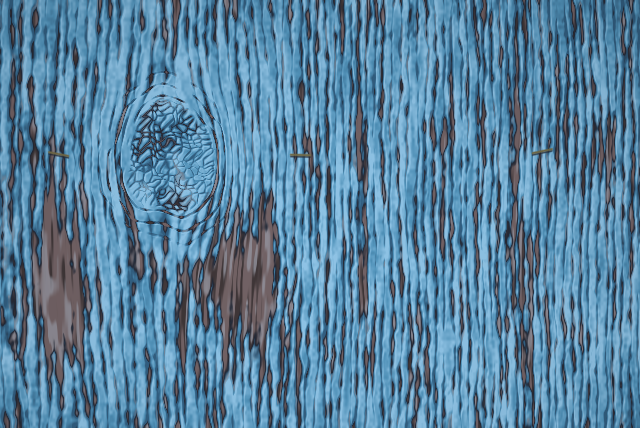
Reproduce this texture procedurally as a WebGL 2 fragment shader.

```glsl
#version 300 es
precision highp float;
// Weathered board with peeling blue paint: vertical grooves bend around a knot.
// A signed paint depth combines per-ridge grooves, ragged flakes, cellular crackle
// and bare patches; its slope lights the paint, its negative part shows wood.
uniform vec2 u_resolution;
out vec4 fragColor;
const vec2 KNOT = vec2(0.39, 0.63);
const float KNOT_SIZE = 0.105;
const float RIDGES = 50.0;        // ridges per canvas height
const float GROOVE = 0.035;       // mean half width, in ridges
const float CRACKLE = 58.0;       // paint cells per canvas height in the knot
const float BARE = 0.8;           // strength of the large bare patches
const vec2 TO_LIGHT = vec2(-0.003, 0.0025);
const vec3 PAINT_DARK = vec3(0.19, 0.36, 0.49);
const vec3 PAINT_MID = vec3(0.31, 0.56, 0.71);
const vec3 PAINT_LIGHT = vec3(0.54, 0.74, 0.87);
const vec3 SHADOW = vec3(0.13, 0.15, 0.20);
const vec3 BROWN = vec3(0.43, 0.37, 0.38);
const vec3 GREY = vec3(0.56, 0.56, 0.60);
const vec3 RUST = vec3(0.43, 0.40, 0.27);

float hash(vec2 p) {
  vec3 q = fract(p.xyx * vec3(0.1031, 0.1030, 0.0973));
  q += dot(q, q.yzx + 33.33);
  return fract((q.x + q.y) * q.z);
}
float noise(vec2 p) {
  vec2 i = floor(p), f = fract(p);
  f = f * f * (3.0 - 2.0 * f);
  return mix(mix(hash(i), hash(i + vec2(1, 0)), f.x),
             mix(hash(i + vec2(0, 1)), hash(i + vec2(1, 1)), f.x), f.y);
}
float wave(float x, float y) { return noise(vec2(x, y)) - 0.5; }

// Cellular noise: gap between the two nearest points, zero on cell borders
float cellEdge(vec2 p) {
  float nearest = 8.0, second = 8.0;
  for (int k = 0; k < 9; k++) {
    vec2 c = floor(p) + vec2(k % 3 - 1, k / 3 - 1);
    float d = length(c + vec2(hash(c), hash(c + 41.7)) - p);
    second = min(second, max(nearest, d));
    nearest = min(nearest, d);
  }
  return second - nearest;
}
// Ridge number across the board, streaming around the knot like a fluid
float ridgeCoord(vec2 p) {
  vec2 d = (p - KNOT) * vec2(1.0, 0.8);
  float core = KNOT_SIZE * KNOT_SIZE;
  float s = d.x * (1.0 - 0.62 * core / max(dot(d, d), core));
  s += 0.003 * sin(p.y * 9.0 + s * 5.0) + 0.012 * wave(s * 6.0, p.y * 2.5);
  s += 0.005 * wave(s * 25.0, p.y * 14.0);
  return RIDGES * (0.88 * s + 0.16 * sqrt(s * s + 0.1));
}
// Large worn columns at lower left, plus slim slivers anywhere
float bareWood(vec2 p, float ridge) {
  float s = p.x - KNOT.x, dy = (p.y - 0.33) / 0.19;
  float column = 0.5 + 0.5 * cos((s - 0.19) * 6.2832 / 0.44);
  float zone = exp(-dy * dy) * (1.0 - smoothstep(0.35, 0.55, s));
  float streak = noise(vec2(ridge * 0.5, p.y * 3.0) + 9.0);
  return BARE * column * column * column * zone * (0.2 + streak)
       + 0.4 * smoothstep(0.76, 0.98, streak);
}
// Positive on paint, negative in grooves and on bare wood
float paintDepth(vec2 p) {
  float ridge = ridgeCoord(p), depth = 0.4;
  for (int i = -1; i <= 1; i++) {
    float n = floor(ridge) + float(i);
    float centre = n + 0.5 + 0.45 * wave(n, p.y * 6.0) + 0.2 * wave(n + 37.0, p.y * 34.0);
    float width = GROOVE + 0.4 * wave(n + 71.0, p.y * 5.0) + 0.2 * wave(n + 113.0, p.y * 30.0);
    depth = min(depth, abs(ridge - centre) - width);
  }
  // Ragged flakes with slanted ends
  float flakes = 0.34 * wave(ridge * 1.2 + p.y * 16.0, p.y * 24.0)
               + 0.24 * wave(ridge * 2.6 - p.y * 20.0, p.y * 60.0);
  depth += flakes - bareWood(p, ridge);
  // Thicker paint with curved creases around the knot, crackle inside it
  float r = length((p - KNOT) * vec2(1.0, 0.8)) / KNOT_SIZE + 0.3 * wave(p.x * 16.0, p.y * 16.0);
  float collar = 1.0 - smoothstep(1.1, 1.8, r);
  depth += collar * (0.25 * noise(p * 11.0 + 3.0) - 0.3 * smoothstep(0.6, 1.0, sin(r * 26.0)));
  float crackle = 0.1 + 0.6 * cellEdge(p * CRACKLE + 1.5 * noise(p * 40.0))
                - 0.36 * noise(p * 15.0) + 0.5 * flakes;
  return mix(depth, crackle, 1.0 - smoothstep(0.88, 1.02, r));
}
float lift(float depth) { return smoothstep(-0.05, 0.32, depth); }

void main() {
  vec2 p = gl_FragCoord.xy / u_resolution.y;
  float pixel = 1.0 / u_resolution.y;
  float ridge = ridgeCoord(p), depth = paintDepth(p);
  vec2 away = (p - vec2(0.72, 0.38)) * vec2(0.9, 1.1);
  float falloff = dot(away, away);

  // Paint: thickness, slope and fine streaks choose the tone
  float height = lift(depth);
  float slope = height - lift(paintDepth(p + TO_LIGHT));
  float streak = wave(ridge * 2.3 + 7.0, p.y * 13.0);
  float tone = 0.14 + 0.6 * height + 0.5 * slope + 0.25 * wave(p.x * 5.0, p.y * 5.0)
             + 0.6 * streak + 0.3 * wave(p.x * 150.0, p.y * 110.0) - 0.3 * (falloff - 0.25);
  vec3 paint = mix(PAINT_DARK, PAINT_MID, clamp(2.0 * tone, 0.0, 1.0));
  paint = mix(paint, PAINT_LIGHT, clamp(2.0 * tone - 1.0, 0.0, 1.0));
  float chipped = smoothstep(0.0, 0.3, streak) * (1.0 - smoothstep(0.02, 0.18, depth));
  paint = mix(paint, GREY, 0.7 * chipped);

  // Wood: streaked fibres, shaded close to the paint edge
  vec3 wood = mix(BROWN * 0.55, BROWN, smoothstep(-0.35, 0.05, wave(ridge * 4.0, p.y * 11.0)));
  wood = mix(wood, GREY, 0.8 * smoothstep(0.0, 0.3, wave(ridge * 3.0 + 5.0, p.y * 18.0)));
  vec3 shade = mix(PAINT_DARK, SHADOW, smoothstep(0.0, 0.1, -depth));
  wood = mix(shade, wood, smoothstep(0.06, 0.27, -depth));
  float edge = 0.6 * RIDGES * pixel;
  vec3 color = mix(wood, paint, smoothstep(-edge, edge, depth));

  // Rusty staples in a row, each with a thin shadow
  for (int i = 0; i < 3; i++) {
    float n = float(i);
    vec2 q = p - vec2(0.137 + 0.565 * n, 0.635 + 0.03 * hash(vec2(n, 8.0)));
    q.y -= 0.5 * (hash(vec2(n, 5.0)) - 0.5) * q.x;
    q.x -= clamp(q.x, -0.022, 0.022);
    float below = length(q + vec2(0.0, 0.004)) - 0.002;
    color = mix(color, SHADOW, 0.8 * (1.0 - smoothstep(-pixel, pixel, below)));
    color = mix(color, RUST, 1.0 - smoothstep(-pixel, pixel, length(q) - 0.0025));
  }
  fragColor = vec4(color * (1.03 - 0.14 * falloff), 1.0);
}
```
